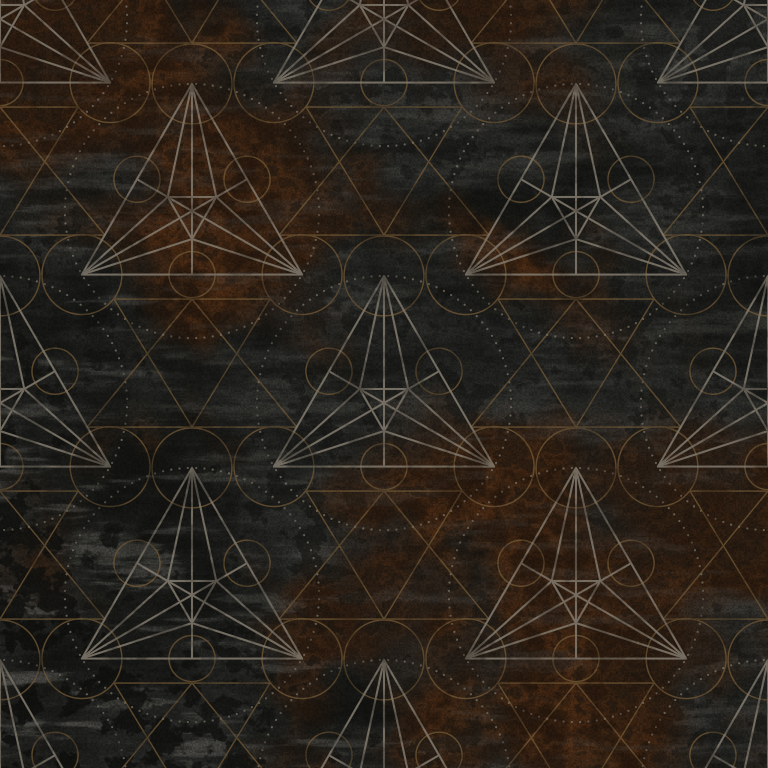
Reproduce this pattern procedurally as a WebGL 1 fragment shader.

```glsl
precision highp float;

uniform vec2 u_resolution;

// Layout, in tile units (one tile is half the canvas)
const float TILES = 2.0;
const vec2 MOTIF_CENTER = vec2(0.5, 0.4505);
const float TRI_RADIUS = 0.331;
const float INNER_RADIUS = 0.073;
const float CORNER_RING = 0.104;
const float EDGE_RING = 0.06;
const float STAR_DROP = 0.396;
const float STAR_HALF_HEIGHT = 0.1667;
const float STAR_UP_WIDTH = 0.273;
const float STAR_DOWN_WIDTH = 0.203;
const float DOT_COUNT = 96.0;

// Half widths of the strokes
const float SILVER_WIDTH = 0.0027;
const float GOLD_WIDTH = 0.0019;
const float DOT_SIZE = 0.0028;

const vec3 SILVER = vec3(0.50, 0.47, 0.42);
const vec3 GOLD = vec3(0.45, 0.35, 0.21);
const vec3 SOOT = vec3(0.065, 0.068, 0.06);
const vec3 SLATE = vec3(0.185, 0.185, 0.175);
const vec3 RUST_DARK = vec3(0.15, 0.085, 0.04);
const vec3 RUST_LIGHT = vec3(0.30, 0.165, 0.07);
const vec3 SCUFF = vec3(0.29, 0.285, 0.27);

const float SECTOR = 2.0943951;

vec2 hash2(vec2 p) {
  vec3 h = fract(p.xyx * vec3(0.1031, 0.1030, 0.0973));
  h += dot(h, h.yzx + 33.33);
  return fract((h.xx + h.yz) * h.zy);
}

// Cellular noise: values of nearby feature points blended by distance
float cellNoise(vec2 p) {
  vec2 cell = floor(p);
  vec2 f = p - cell;
  float sum = 0.0;
  float total = 0.0001;
  for (int j = -1; j <= 1; j++) {
    for (int i = -1; i <= 1; i++) {
      vec2 o = vec2(float(i), float(j));
      vec2 h = hash2(cell + o + 40.0);
      vec2 d = o + 0.2 + 0.6 * h - f;
      float w = max(0.0, 1.0 - dot(d, d) * 0.7);
      w *= w * w;
      sum += w * fract(h.x * 17.0 + h.y * 31.0);
      total += w;
    }
  }
  return sum / total;
}

float layered(vec2 p) {
  float sum = 0.0;
  float amp = 0.5;
  for (int i = 0; i < 4; i++) {
    sum += amp * cellNoise(p);
    p = mat2(1.6, 1.2, -1.2, 1.6) * p + 7.3;
    amp *= 0.6;
  }
  return sum / 1.088;
}

float segment(vec2 p, vec2 a, vec2 b) {
  vec2 ab = b - a;
  return length(p - a - ab * clamp(dot(p - a, ab) / dot(ab, ab), 0.0, 1.0));
}

float stroke(float d, float halfWidth, float px) {
  float w = max(halfWidth, 0.5 * px);
  return clamp((w - d) / px + 0.5, 0.0, 1.0) * min(1.0, 2.0 * halfWidth / px);
}

// x: silver, y: gold, z: dots
vec3 ornament(vec2 p, float px) {
  vec2 q = fract(p - MOTIF_CENTER + 0.5) - 0.5;
  float r = length(q);
  float angle = atan(q.x, q.y + 0.000001);

  // Threefold mirror symmetry about the triangle center
  float a = abs(mod(angle + 0.5 * SECTOR, SECTOR) - 0.5 * SECTOR);
  vec2 k = r * vec2(sin(a), cos(a));
  vec2 apex = vec2(0.0, TRI_RADIUS);
  vec2 axis = vec2(0.8660254, 0.5);
  vec2 edgeMid = axis * TRI_RADIUS * 0.5;
  vec2 inner = axis * INNER_RADIUS;
  float silver = min(segment(k, apex, edgeMid), segment(k, apex, inner));
  silver = min(silver, segment(k, vec2(0.0), apex));
  silver = min(silver, segment(k, vec2(0.0), edgeMid));
  silver = min(silver, segment(k, vec2(0.0, inner.y), inner));
  float gold = min(abs(length(k - apex) - CORNER_RING), abs(length(k - edgeMid) - EDGE_RING));

  // Two crossed triangles below the motif
  vec2 s = fract(p - MOTIF_CENTER + vec2(0.5, 0.5 + STAR_DROP)) - 0.5;
  s.x = abs(s.x);
  vec2 top = vec2(0.0, STAR_HALF_HEIGHT);
  vec2 upCorner = vec2(STAR_UP_WIDTH, -top.y);
  vec2 downCorner = vec2(STAR_DOWN_WIDTH, top.y);
  gold = min(gold, min(segment(s, top, upCorner), segment(s, -top, upCorner)));
  gold = min(gold, min(segment(s, top, downCorner), segment(s, -top, downCorner)));

  // Dotted circle through the triangle corners
  float turn = (fract(angle / (3.0 * SECTOR) * DOT_COUNT) - 0.5) * 3.0 * SECTOR / DOT_COUNT;
  float dots = length(vec2(turn * TRI_RADIUS, r - TRI_RADIUS));
  return vec3(stroke(silver, SILVER_WIDTH, px), stroke(gold, GOLD_WIDTH, px), stroke(dots, DOT_SIZE, px));
}

vec3 weatheredMetal(vec2 uv, float fine) {
  float diagonal = uv.x + uv.y - 1.0;
  float rustBand = exp(-8.0 * diagonal * diagonal);
  float corner = smoothstep(0.75, 0.1, uv.x + 0.7 * uv.y);
  float broad = layered(uv * 6.0 + 3.0);
  float streaks = layered(uv * vec2(9.0, 65.0));
  vec3 color = mix(SOOT, SLATE, smoothstep(0.25, 0.72, 0.5 * broad + 0.3 * streaks + 0.2 * fine));
  float rust = smoothstep(0.42, 0.66, layered(uv * 4.5 + 11.0) + 0.24 * (rustBand - 0.5));
  color = mix(color, mix(RUST_DARK, RUST_LIGHT, smoothstep(0.35, 0.75, fine)), 0.85 * rust);
  color = mix(color, SCUFF, smoothstep(0.54, 0.72, streaks) * (0.2 + 0.5 * corner));
  float pits = smoothstep(0.53, 0.6, 0.6 * fine + 0.4 * broad + 0.06 * corner);
  color = mix(color, SOOT * 0.75, pits * (0.5 + 0.35 * corner));
  return color * (0.9 + 0.3 * hash2(floor(uv * 512.0)).x);
}

void main() {
  float size = min(u_resolution.x, u_resolution.y);
  vec2 uv = gl_FragCoord.xy / size;
  float px = TILES / size;
  float fine = layered(uv * vec2(38.0, 46.0) + 5.0);
  vec3 color = weatheredMetal(uv, fine);

  // Two staggered lattices of the same ornament
  vec3 ink = max(ornament(uv * TILES, px), ornament(uv * TILES + 0.5, px));
  float wear = mix(0.6, 1.0, smoothstep(0.3, 0.6, fine));
  color = mix(color, GOLD, ink.y * 0.75 * wear);
  color = mix(color, SILVER, ink.z * 0.7 * wear);
  color = mix(color, SILVER, ink.x * 0.88 * wear);
  gl_FragColor = vec4(color, 1.0);
}
```
